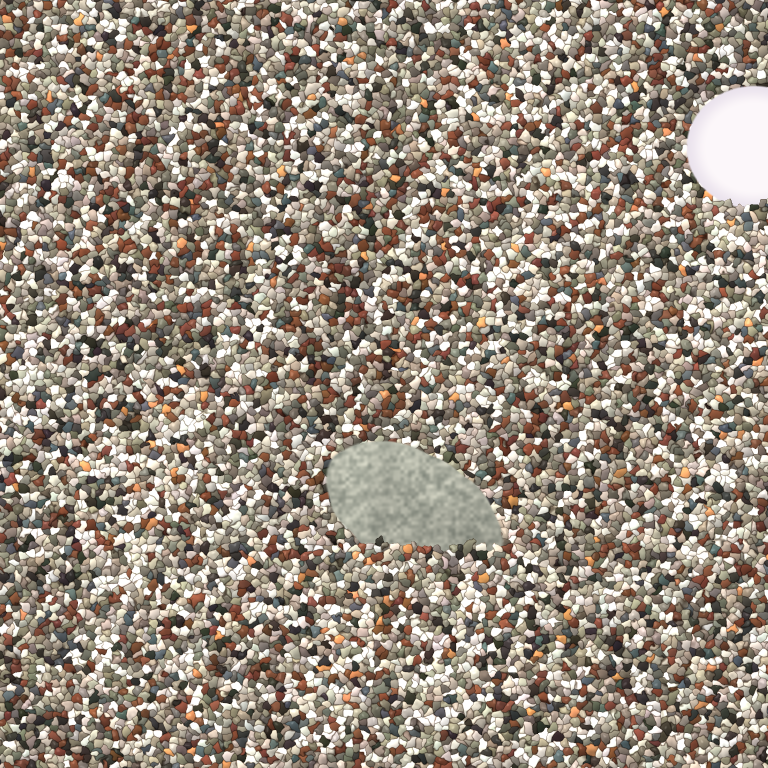
This texture is drawn by a WebGL 2 fragment shader. Its source:

```glsl
#version 300 es
precision highp float;
// Coarse mixed sand with a half-buried grey pebble and a white shell.
// Grains are cells of a stretched, size-weighted Voronoi pattern, shaded as
// small domes; the two big objects are ellipses whose lower rims grains cover.

uniform vec2 u_resolution;
out vec4 fragColor;

float hash(vec2 p) {
  return fract(sin(dot(p, vec2(127.1, 311.7))) * 43758.5453);
}

vec2 hash2(vec2 p) {
  return vec2(hash(p), hash(p + 57.3));
}

float noise(vec2 p) {
  vec2 i = floor(p), f = fract(p);
  f = f * f * (3.0 - 2.0 * f);
  return mix(mix(hash(i), hash(i + vec2(1, 0)), f.x),
             mix(hash(i + vec2(0, 1)), hash(i + vec2(1, 1)), f.x), f.y);
}

mat2 rotation(float a) {
  return mat2(cos(a), -sin(a), sin(a), cos(a));
}

// Mineral colour chosen by a random number, from common to rare
vec3 mineral(float pick) {
  if (pick < 0.21) return vec3(0.61, 0.57, 0.50);
  if (pick < 0.41) return vec3(0.79, 0.75, 0.69);
  if (pick < 0.57) return vec3(0.44, 0.42, 0.37);
  if (pick < 0.72) return vec3(0.97, 0.96, 0.91);
  if (pick < 0.81) return vec3(0.21, 0.20, 0.18);
  if (pick < 0.93) return vec3(0.45, 0.27, 0.20);
  if (pick < 0.98) return vec3(0.33, 0.36, 0.36);
  return vec3(0.83, 0.56, 0.36);
}

// Sand colour at uv; also returns the centre of the grain found there
vec3 sand(vec2 uv, out vec2 centre) {
  vec2 p = uv * 102.0 + 0.5 * vec2(noise(uv * 190.0), noise(uv * 190.0 + 40.0));
  vec2 cell = floor(p), id = cell, offset = vec2(0.0);
  float nearest = 9.0, second = 9.0;
  for (int y = -1; y <= 1; y++) {
    for (int x = -1; x <= 1; x++) {
      vec2 c = cell + vec2(x, y);
      vec2 d = p - c - 0.08 - 0.84 * hash2(c);
      float size = 0.8 + 0.4 * hash(c + 11.7) + 0.5 * step(0.985, hash(c + 23.1));
      vec2 e = rotation(6.283 * hash(c + 5.9)) * d * vec2(1.0, 1.0);
      float dist = length(e * vec2(0.85, 1.2)) / size;
      if (dist < nearest) {
        second = nearest;
        nearest = dist;
        id = c;
        offset = d;
      } else {
        second = min(second, dist);
      }
    }
  }
  centre = (p - offset) / 102.0;

  // Tone varies per grain and gently over the beach
  vec3 col = mineral(hash(id + 71.3));
  col *= 0.86 + 0.34 * hash(id + 91.7);
  col += 0.05 * (vec3(hash(id + 3.1), hash(id + 6.2), hash(id + 9.4)) - 0.5);
  col *= 0.93 + 0.16 * noise(uv * 9.0);

  // Light from the upper left, shadow in the gaps
  col *= 1.06 + 0.38 * dot(offset, vec2(-0.5, 0.85));
  col *= mix(vec3(0.50, 0.46, 0.43), vec3(1.0), smoothstep(0.0, 0.20, second - nearest));
  float glint = smoothstep(0.28, 0.05, length(offset - vec2(-0.12, 0.18)));
  return col + 0.12 * glint * step(0.6, hash(id + 33.3));
}

// Approximate signed distance to an ellipse
float ellipse(vec2 p, vec2 radii) {
  return (length(p / radii) - 1.0) * min(radii.x, radii.y);
}

vec3 pebble(vec2 uv, vec2 q) {
  float speckle = noise(uv * 210.0);
  float flakes = noise(rotation(0.5) * uv * vec2(90.0, 150.0));
  vec3 col = mix(vec3(0.46, 0.48, 0.44), vec3(0.77, 0.77, 0.71),
                 0.5 * speckle + 0.5 * flakes);
  col *= 0.96 + 0.12 * noise(uv * 28.0);
  return col * (1.02 - 0.7 * q.x + 0.5 * q.y);
}

vec3 beach(vec2 uv) {
  float blur = 0.0015;
  vec2 centre;
  vec3 col = sand(uv, centre);

  // Pebble: tilted ellipse with grains heaped over its base
  vec2 q = rotation(-0.52) * (uv - vec2(0.54, 0.335));
  float rim = ellipse(q, vec2(0.127, 0.074)) + 0.004 * (noise(uv * 45.0) - 0.5);
  float base = 0.286 + 0.014 * noise(centre * 40.0);
  float bare = step(base, centre.y);
  col = mix(col, pebble(uv, q), bare * smoothstep(blur, -blur, rim));

  // Shell: bright dome running off the right side
  vec2 s = uv - vec2(0.982, 0.808);
  rim = ellipse(s, vec2(0.088, 0.080));
  base = 0.733 + 0.014 * noise(centre * 45.0) + 0.25 * max(0.0, 0.93 - centre.x);
  bare = step(base, centre.y);
  vec3 shell = vec3(0.99, 0.97, 0.98) - vec3(0.07, 0.08, 0.05) * smoothstep(-0.025, 0.0, rim);
  return mix(col, shell, bare * smoothstep(blur, -blur, rim));
}

void main() {
  // Four samples per pixel smooth the grain edges
  vec3 col = vec3(0.0);
  for (int i = 0; i < 4; i++) {
    vec2 shift = 0.56 * (vec2(i % 2, i / 2) - 0.5);
    col += clamp(beach((gl_FragCoord.xy + shift) / u_resolution), 0.0, 1.0);
  }
  fragColor = vec4(col / 4.0, 1.0);
}
```
